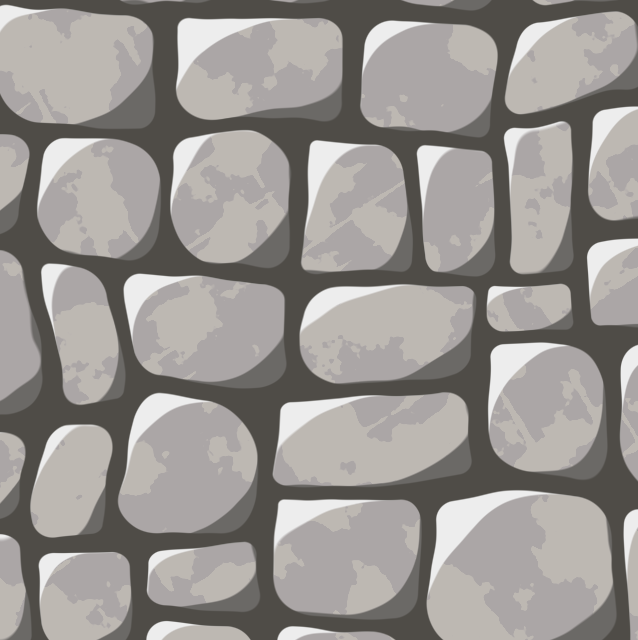
Give the GLSL for this texture, as a Shadertoy shader.

```glsl
// Cartoon dry-stone wall: irregular rounded stones with a light crescent at the
// upper left, a dark one at the lower right and mottled, streaked faces.
// A pinwheel tiling of jittered rectangles gives each pixel the cell of its stone.

const vec3 MORTAR = vec3(0.31, 0.30, 0.28);
const vec3 SHADE  = vec3(0.42, 0.41, 0.40);
const vec3 FACE   = vec3(0.67, 0.65, 0.65);
const vec3 MOTTLE = vec3(0.74, 0.72, 0.70);
const vec3 LIGHT  = vec3(0.93);

const vec2  GRID   = vec2(4.2, 4.9);  // cells per canvas height
const float JITTER = 0.32;            // wall offset in cells
const float INSET  = 0.0095;          // half of the joint width

float hash(vec2 p) {
    vec3 a = fract(vec3(p.xyx) * 0.1031);
    a += dot(a, a.yzx + 33.33);
    return fract((a.x + a.y) * a.z);
}

vec2 hash2(vec2 p) {
    return vec2(hash(p), hash(p + vec2(37.3, 91.7)));
}

float noise(vec2 p) {
    vec2 i = floor(p), f = fract(p);
    vec2 u = f * f * (3.0 - 2.0 * f);
    return mix(mix(hash(i), hash(i + vec2(1, 0)), u.x),
               mix(hash(i + vec2(0, 1)), hash(i + vec2(1, 1)), u.x), u.y);
}

float fbm(vec2 p) {
    float sum = 0.0, amp = 0.5, total = 0.0;
    for (int i = 0; i < 5; i++) {
        sum += amp * noise(p);
        total += amp;
        p = mat2(0.8, 0.6, -0.6, 0.8) * p * 2.03 + 17.1;
        amp *= 0.55;
    }
    return sum / total;
}

// Offset of the wall that passes through a grid point
float wall(vec2 v) {
    return (hash(v + 61.0) * 2.0 - 1.0) * JITTER;
}

// Rectangle (lo, hi) of a pinwheel cell: walls alternate in direction
vec4 cellRect(vec2 c) {
    float a = wall(c), b = wall(c + vec2(1, 0));
    float d = wall(c + vec2(0, 1)), e = wall(c + 1.0);
    bool even = mod(c.x + c.y, 2.0) < 0.5;
    vec4 shift = even ? vec4(d, a, b, e) : vec4(a, b, e, d);
    return vec4(c, c + 1.0) + shift;
}

// Finds the cell around p, cuts long ones in two; returns its rectangle and seed
vec4 findStone(vec2 p, out vec2 seed) {
    vec2 g = p * GRID, base = floor(g);
    vec4 box = cellRect(base);
    seed = base;
    for (int k = 0; k < 9; k++) {
        vec2 c = base + vec2(k % 3, k / 3) - 1.0;
        vec4 r = cellRect(c);
        if (all(greaterThanEqual(g, r.xy)) && all(lessThan(g, r.zw))) {
            box = r;
            seed = c;
        }
    }
    box /= GRID.xyxy;
    seed += 80.0;
    vec2 size = box.zw - box.xy;
    if (max(size.x, size.y) > 0.26 + 0.14 * hash(seed + 5.5)) {
        int axis = size.x > size.y ? 0 : 1;
        float cut = box[axis] + size[axis] * mix(0.32, 0.68, hash(seed + 9.2));
        bool upper = p[axis] > cut;
        box[upper ? axis : axis + 2] = cut;
        seed += upper ? 130.0 : 0.0;
    }
    return box;
}

// Box with its own radius per corner: top left, top right, bottom left, bottom right
float roundBox(vec2 q, vec2 h, vec4 r) {
    vec2 side = q.y > 0.0 ? r.xy : r.zw;
    float rad = q.x < 0.0 ? side.x : side.y;
    vec2 d = abs(q) - h + rad;
    return min(max(d.x, d.y), 0.0) + length(max(d, 0.0)) - rad;
}

// Positive in the crescent outside an elliptic corner towards +x +y
float crescent(vec2 q, vec2 h, vec2 reach) {
    vec2 radii = h * reach;
    vec2 e = max((q - h + radii) / radii, 0.0);
    return (length(e) - 1.0) * min(radii.x, radii.y);
}

// Broken thin streaks along one direction
float streaks(vec2 p, float angle) {
    vec2 dir = vec2(cos(angle), sin(angle));
    vec2 s = vec2(dot(p, dir), dot(p, vec2(-dir.y, dir.x)));
    float ridge = 1.0 - abs(2.0 * noise(s * vec2(2.5, 19.0)) - 1.0);
    return smoothstep(0.78, 0.95, ridge) * smoothstep(0.42, 0.62, noise(p * 6.0 + angle));
}

float mottle(vec2 p, float px) {
    float v = fbm(p * 12.0) + 0.15 * streaks(p, 0.6) + 0.15 * streaks(p + 7.0, 2.1);
    return smoothstep(-px * 5.0, px * 5.0, v - 0.543);
}

void mainImage(out vec4 fragColor, in vec2 fragCoord) {
    float px = 1.0 / iResolution.y;
    vec2 p = fragCoord * px;

    // Bend the joints, then look up the stone
    vec2 bend = vec2(noise(p * 5.0 + 3.0), noise(p * 5.0 + 41.0)) - 0.5;
    vec2 w = p + 0.045 * bend;
    vec2 seed;
    vec4 box = findStone(w, seed);
    vec2 h = 0.5 * (box.zw - box.xy) - INSET;
    vec2 q = w - 0.5 * (box.xy + box.zw);

    // Outline: tapered, unevenly rounded and slightly wavy
    vec2 lean = hash2(seed + 2.7) - 0.5;
    q *= 1.0 + 0.12 * (abs(lean) + lean * clamp(q.yx / h.yx, -1.0, 1.0));
    vec4 rnd = vec4(hash2(seed + 11.3), hash2(seed + 23.9));
    vec4 radii = mix(vec4(0.12, 0.25, 0.2, 0.25), vec4(0.5, 0.95, 0.9, 0.6), rnd);
    float wave = 0.009 * (noise(p * 19.0 + seed) - 0.5);
    float outline = roundBox(q, h, radii * min(h.x, h.y)) + wave;

    // Crescents of light and shade
    vec2 lightReach = mix(vec2(0.85), vec2(1.6), hash2(seed + 31.1));
    vec2 shadeReach = mix(vec2(0.85), vec2(1.6), hash2(seed + 47.7));
    float light = crescent(q * vec2(-1, 1), h, lightReach) + wave;
    float shade = crescent(q * vec2(1, -1), h, shadeReach) - wave;

    // Layers from the face outwards
    vec3 col = mix(FACE, MOTTLE, mottle(p + seed * 0.37, px));
    col = mix(col, SHADE, smoothstep(-px, px, shade));
    col = mix(col, LIGHT, smoothstep(-px, px, light));
    col = mix(col, MORTAR, smoothstep(-px, px, outline));
    fragColor = vec4(col, 1.0);
}
```
